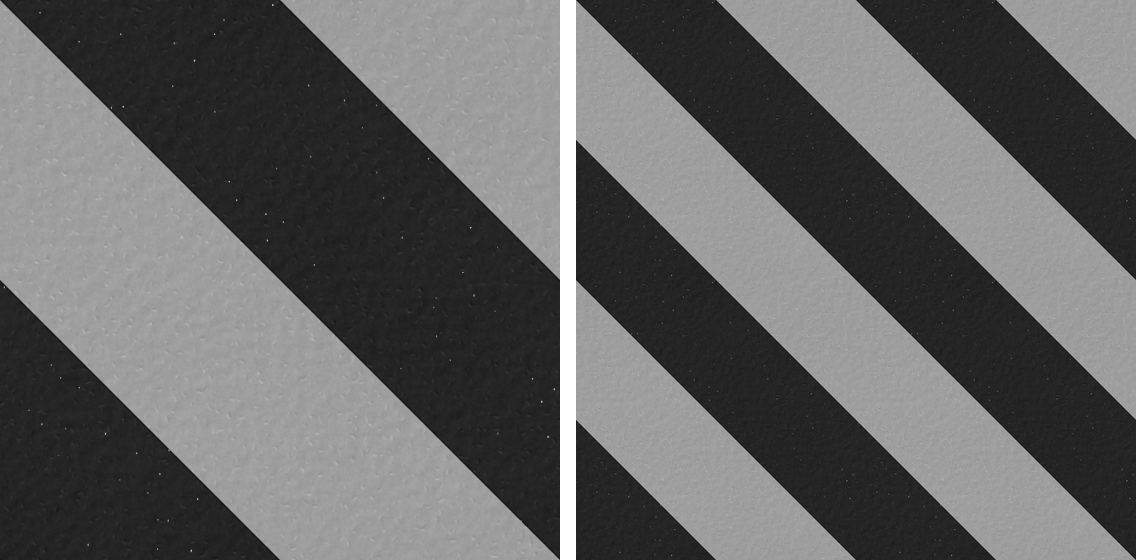
Left: one tile. Right: repeated 2 by 2.
Write a Shadertoy shader that draws this pattern.

```glsl
// Wide diagonal stripes in pale grey and near-black on softly embossed leather.
// Wrapped noise lights the grain, jittered cells hold short raised creases,
// and sparse pale flecks of wear show on the dark stripes only.

#define STRIPES 1.0
#define LIGHT_TONE 0.618
#define DARK_TONE 0.140
#define CREASE_CELLS 52.0
#define CREASE_GAIN 0.060
#define EMBOSS_CELLS 64.0
#define EMBOSS_GAIN 0.045
#define GRAIN_GAIN 0.026
#define FLECK_CELLS 24.0
#define FLECK_DENSITY 0.23
#define FLECK_RADIUS 0.0012
#define EDGE_WIDTH 0.0013

// Integer hash of a cell that wraps at the given period
vec3 hashCell(vec2 cell, float period, uint seed) {
    uvec3 v = uvec3(uvec2(mod(cell, period)), seed);
    v = v * 1664525u + 1013904223u;
    v.x += v.y * v.z; v.y += v.z * v.x; v.z += v.x * v.y;
    v ^= v >> 16u;
    v.x += v.y * v.z; v.y += v.z * v.x; v.z += v.x * v.y;
    return vec3(v >> 8u) / 16777216.0;
}

// Tiling value noise in 0..1
float noise(vec2 uv, float period, uint seed) {
    vec2 p = uv * period, i = floor(p), f = fract(p);
    f = f * f * (3.0 - 2.0 * f);
    float a = hashCell(i, period, seed).x;
    float b = hashCell(i + vec2(1, 0), period, seed).x;
    float c = hashCell(i + vec2(0, 1), period, seed).x;
    float d = hashCell(i + vec2(1, 1), period, seed).x;
    return mix(mix(a, b, f.x), mix(c, d, f.x), f.y);
}

float leatherHeight(vec2 uv) {
    return 0.65 * noise(uv, EMBOSS_CELLS, 1u)
         + 0.35 * noise(uv, EMBOSS_CELLS * 2.0, 2u);
}

// Short bent ridges, lit on one flank and shaded on the other
float creases(vec2 uv) {
    vec2 p = uv * CREASE_CELLS, base = floor(p);
    float sum = 0.0;
    for (int y = -1; y <= 1; y++)
    for (int x = -1; x <= 1; x++) {
        vec2 cell = base + vec2(x, y);
        vec3 place = hashCell(cell, CREASE_CELLS, 3u);
        vec3 form = hashCell(cell, CREASE_CELLS, 4u);
        float angle = (form.x - 0.5) * 1.7;
        if (form.y > 0.8) angle += 1.3;
        float c = cos(angle), s = sin(angle);
        vec2 q = mat2(c, -s, s, c) * (p - cell - place.xy);
        q.x += (form.z - 0.5) * 2.4 * q.y * q.y;
        float halfLength = mix(0.16, 0.42, place.z);
        float along = 1.0 - smoothstep(halfLength * 0.3, halfLength, abs(q.y));
        float lit = exp(-q.x * q.x * 90.0);
        float shade = exp(-pow(q.x - 0.18, 2.0) * 55.0);
        float strength = 0.2 + 1.1 * form.y * form.y;
        sum += along * strength * (lit - 0.5 * shade);
    }
    return sum;
}

// Tiny pale chips, gathered into loose groups
float flecks(vec2 uv, float px) {
    vec2 p = uv * FLECK_CELLS, cell = floor(p);
    vec3 place = hashCell(cell, FLECK_CELLS, 5u);
    vec3 form = hashCell(cell, FLECK_CELLS, 6u);
    vec2 q = (fract(p) - mix(vec2(0.12), vec2(0.88), place.xy)) / FLECK_CELLS;
    q.y *= mix(0.6, 1.0, form.x);
    float radius = FLECK_RADIUS * mix(0.65, 1.15, form.y);
    float chip = 1.0 - smoothstep(radius - 0.6 * px, radius + 0.6 * px, length(q));
    float density = FLECK_DENSITY * 2.0 * noise(uv, 6.0, 7u);
    return chip * step(place.z, density) * mix(0.45, 1.0, form.z);
}

void mainImage(out vec4 fragColor, in vec2 fragCoord) {
    vec2 uv = fragCoord / iResolution.xy;
    float px = 1.0 / min(iResolution.x, iResolution.y);

    // Signed distance to the stripe edge, positive inside the dark stripe
    float phase = fract((uv.x + uv.y) * STRIPES + 0.25);
    float inside = (0.25 - abs(phase - 0.5)) / (STRIPES * sqrt(2.0));
    float dark = smoothstep(-0.7 * px, 0.7 * px, inside);

    // Surface relief lit from the upper left
    vec2 toLight = vec2(-0.7, 0.7) * 0.3 / EMBOSS_CELLS;
    float emboss = leatherHeight(uv - toLight) - leatherHeight(uv + toLight);
    float relief = emboss * EMBOSS_GAIN + creases(uv) * CREASE_GAIN;
    relief += (noise(uv, 320.0, 8u) - 0.5) * GRAIN_GAIN;
    relief += (noise(uv, 5.0, 9u) - 0.5) * 0.012;

    // Stripe tones, thin seam shadow and worn flecks
    float tone = mix(LIGHT_TONE, DARK_TONE, dark) + relief * mix(1.0, 0.8, dark);
    float seam = exp(-pow((inside - EDGE_WIDTH) / EDGE_WIDTH, 2.0));
    tone *= 1.0 - 0.4 * seam;
    tone = mix(tone, 0.88, flecks(uv, px) * dark);
    fragColor = vec4(vec3(clamp(tone, 0.0, 1.0)), 1.0);
}
```
